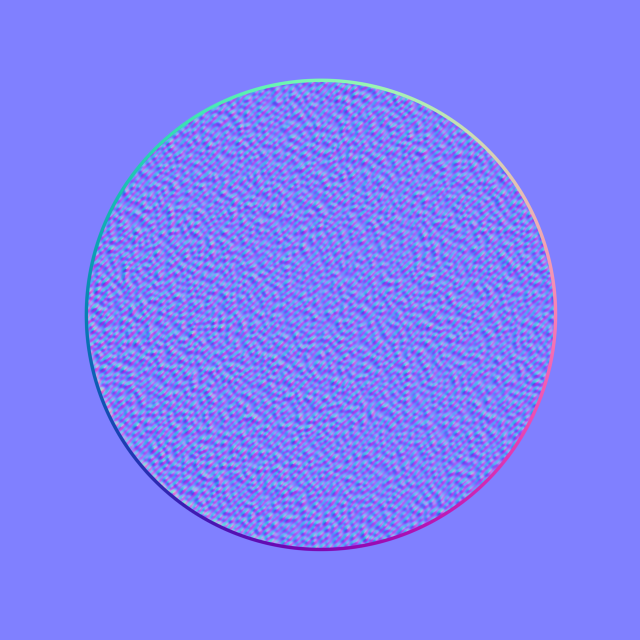
Write a Shadertoy shader that draws this texture map.

```glsl
#define CENTER vec2(0.5015, 0.508)
#define RADIUS 0.3692
#define RIM_WIDTH 0.0053
#define RIM_TILT 0.94
#define RIM_BLUE 0.70
#define GRAIN_CELL vec2(0.0100, 0.0077)
#define GRAIN_JITTER vec2(1.0, 0.46)
#define GRAIN_RELIEF 0.40
#define BUMP_SHARPNESS vec2(4.6, 5.5)
#define ROW_SLOPE 0.75
#define TILT_SOFTNESS 0.55
#define LIP_TILT 0.40

const vec3 FLAT_NORMAL = vec3(0.0, 0.0, 1.0);
const float TAU = 6.28319;

vec3 hash3(vec2 cell) {
    vec3 p = fract(cell.xyx * vec3(0.1031, 0.1030, 0.0973));
    p += dot(p, p.yxz + 33.33);
    return fract((p.xxy + p.yzz) * p.zyx);
}

// Slope of bumps strung along rows, each row shifted at random
vec2 bumpSlope(vec2 p) {
    float row = floor(p.y);
    vec2 slope = vec2(0.0, ROW_SLOPE * sin(TAU * p.y));
    for (int y = -1; y <= 1; y++) {
        float shift = hash3(vec2(row + float(y) + 300.0, 17.0)).x;
        float column = floor(p.x - shift);
        for (int x = -1; x <= 1; x++) {
            vec2 id = vec2(column + float(x), row + float(y));
            vec3 rnd = hash3(id + 200.0);
            vec2 d = p - id - vec2(shift + 0.5, 0.5) - (rnd.xy - 0.5) * GRAIN_JITTER;
            float height = mix(0.4, 1.35, rnd.z);
            slope -= 2.0 * height * BUMP_SHARPNESS * d * exp(-dot(BUMP_SHARPNESS, d * d));
        }
    }
    return slope * vec2(GRAIN_CELL.y / GRAIN_CELL.x, 1.0);
}

// Slow change of grain strength over the disc
float grainStrength(vec2 p) {
    float waves = sin(dot(p, vec2(9.0, 5.0)) + 1.2) + 0.6 * sin(dot(p, vec2(-14.0, 17.0)) + 0.5);
    return 1.0 - 0.06 * waves - 0.20 * p.x;
}

// Leather-like grain with rows rising to the right
vec3 grainNormal(vec2 p) {
    mat2 toRows = mat2(0.7071, -0.7071, 0.7071, 0.7071);
    vec2 rows = toRows * p;
    rows.y += 0.0008 * sin(rows.x * 43.0) + 0.0004 * sin(rows.x * 97.0 + 2.0);
    vec2 slope = bumpSlope(rows / GRAIN_CELL);
    vec2 tilt = -(slope * toRows) * GRAIN_RELIEF * grainStrength(p);
    tilt /= 1.0 + TILT_SOFTNESS * length(tilt);
    return normalize(vec3(tilt, 1.0));
}

void mainImage(out vec4 fragColor, in vec2 fragCoord) {
    float pixel = 1.0 / iResolution.y;
    vec2 p = fragCoord * pixel - CENTER;
    float dist = length(p);
    vec2 outward = p / max(dist, 0.0001);
    float edge = dist - RADIUS;

    // Grained face, with a shallow lip along the lower left
    vec3 normal = grainNormal(p);
    float lipSide = smoothstep(0.55, 0.95, dot(outward, normalize(vec2(-0.8, -0.6))));
    float lip = lipSide * smoothstep(-0.014, -0.007, edge);
    normal = normalize(normal - vec3(outward * LIP_TILT * lip, 0.0));
    vec3 face = 0.5 + 0.5 * normal;

    // Steep rim coloured by its outward direction
    vec3 rim = vec3(0.5 + 0.5 * RIM_TILT * outward, RIM_BLUE);
    vec3 ground = 0.5 + 0.5 * FLAT_NORMAL;

    float rimMask = smoothstep(-0.7 * pixel, 0.7 * pixel, edge + RIM_WIDTH);
    float outside = smoothstep(-0.7 * pixel, 0.7 * pixel, edge);
    vec3 color = mix(mix(face, rim, rimMask), ground, outside);
    fragColor = vec4(color, 1.0);
}
```
